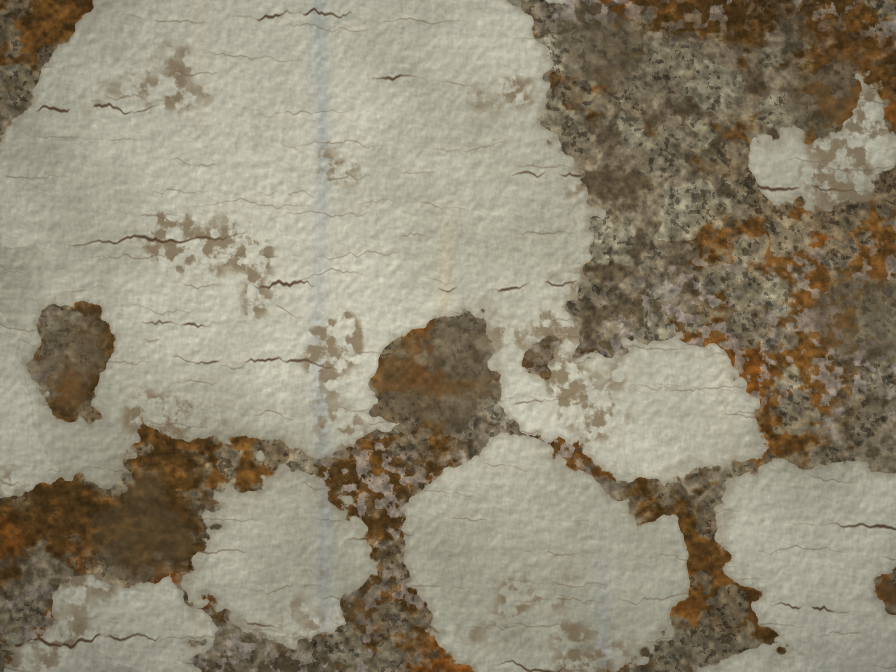
Write a WebGL 2 fragment shader that draws this texture.

```glsl
#version 300 es
precision highp float;
// Weathered bark: pale lichen plates with fissures over rusty, crusted ground.
uniform vec2 u_resolution;
out vec4 fragColor;

const vec3 PALE = vec3(0.74, 0.73, 0.655), PALE_SHADE = vec3(0.58, 0.57, 0.495);
const vec3 CRUST = vec3(0.48, 0.435, 0.35), UMBER = vec3(0.34, 0.295, 0.22);
const vec3 RUST = vec3(0.45, 0.31, 0.15), DARK_RUST = vec3(0.29, 0.21, 0.105);

float hash(vec2 p) { return fract(sin(dot(p, vec2(127.1, 311.7))) * 43758.5453); }
vec2 hash2(vec2 p) { return vec2(hash(p), hash(p + 37.3)); }

float noise(vec2 p) {
  vec2 i = floor(p), f = fract(p);
  f = f * f * (3.0 - 2.0 * f);
  return mix(mix(hash(i), hash(i + vec2(1, 0)), f.x),
             mix(hash(i + vec2(0, 1)), hash(i + vec2(1, 1)), f.x), f.y);
}

float fbm(vec2 p) {
  float sum = 0.0, amp = 0.516;
  for (int i = 0; i < 5; i++, amp *= 0.5) {
    sum += amp * noise(p);
    p = mat2(1.6, 1.2, -1.2, 1.6) * p + 7.1;
  }
  return sum;
}

vec2 warp(vec2 p, float freq, float amp) {
  return amp * (vec2(noise(p * freq), noise(p * freq + 53.7)) - 0.5);
}

// Scattered rounded plates: x = signed distance, y = random tint of the nearest
vec2 plates(vec2 p, float cell, vec2 radii, float density, float seed) {
  vec2 best = vec2(1.0, 0.5);
  for (int k = 0; k < 9; k++) {
    vec2 id = floor(p / cell) + vec2(k % 3, k / 3) - 1.0, key = id + seed;
    if (hash(key + 9.4) > density) continue;
    vec2 q = p - (id + 0.15 + 0.7 * hash2(key)) * cell;
    q.x *= mix(0.8, 1.2, hash(key + 4.2));
    float d = length(q) - cell * mix(radii.x, radii.y, hash(key + 2.6));
    if (d < best.x) best = vec2(d, hash(key + 6.8));
  }
  return best;
}

// Tapered, broken, nearly horizontal fissures
float fissures(vec2 p, vec2 cell, float width, float soft, float seed) {
  float cover = 0.0;
  for (int k = 0; k < 9; k++) {
    vec2 id = floor(p / cell) + vec2(k % 3, k / 3) - 1.0, key = id + seed;
    vec2 q = p - (id + hash2(key)) * cell;
    float row = 91.0 * hash(key + 3.1);
    float t = q.x / (cell.x * mix(0.12, 0.65, hash(key + 5.7)));
    float taper = max(0.0, 1.0 - t * t);
    q.y += 0.12 * q.x * (hash(key + 8.3) - 0.3) + 0.016 * noise(vec2(p.x * 20.0, row));
    q.y += 0.009 * noise(vec2(p.x * 75.0, row)) + 0.004 * noise(vec2(p.x * 190.0, row));
    float gap = noise(vec2(p.x * 45.0, row + 5.0));
    float line = 1.0 - smoothstep(-soft, soft, abs(q.y) - width * taper * (0.3 + gap));
    line *= sqrt(taper) * smoothstep(0.12, 0.45, gap);
    cover = max(cover, line * step(0.3, hash(key + 1.9)));
  }
  return cover;
}

// Blue-grey and cream runs down the plates
vec3 streaks(vec3 color, vec2 p) {
  for (float k = 0.0; k < 7.0; k++) {
    float h = hash(vec2(k, 4.7));
    float x = p.x - 0.08 - 0.19 * k - 0.09 * h - 0.07 * p.y * (h - 0.2) + 0.02 * noise(vec2(p.y * 4.0, k));
    float run = exp(-x * x / 0.00011) * smoothstep(0.35, 0.75, noise(vec2(k * 7.3, p.y * 3.5)));
    color = mix(color, mod(k, 2.0) < 0.5 ? vec3(0.59, 0.61, 0.62) : vec3(0.76, 0.70, 0.57), 0.5 * run);
  }
  return color;
}

vec3 ground(vec2 p, float margin, float soft) {
  float broad = fbm(p * 5.0 + 3.0), grit = fbm(p * vec2(48.0, 75.0));
  vec3 color = mix(DARK_RUST, RUST, smoothstep(0.36, 0.62, 0.6 * grit + 0.4 * broad));
  color = mix(color, vec3(0.52, 0.29, 0.10), 0.5 * smoothstep(0.54, 0.7, fbm(p * 9.0 + 20.0)));
  vec3 bark = mix(UMBER, CRUST, smoothstep(0.42, 0.58, fbm(p * 33.0 + 8.0)));
  color = mix(color, bark, smoothstep(0.47, 0.56, 0.75 * fbm(p * 7.0 + 41.0) + 0.25 * grit));
  // Grey-violet powder in broken drifts
  float drift = smoothstep(0.42, 0.6, fbm(p * 4.0 + 65.0));
  color = mix(color, vec3(0.56, 0.52, 0.48), 0.8 * drift * smoothstep(0.48, 0.6, fbm(p * 80.0 + 12.0)));
  // Small olive rosettes, thicker beside the plates
  vec2 rosette = plates(p + warp(p, 45.0, 0.03) + warp(p, 130.0, 0.012), 0.06, vec2(0.2, 0.65), 0.8, 31.0);
  float spread = smoothstep(0.36, 0.52, broad + 0.16 * (1.0 - smoothstep(0.0, 0.07, margin)));
  float cover = (1.0 - smoothstep(-2.0 * soft, 2.0 * soft, rosette.x)) * spread;
  vec3 crust = mix(CRUST * 0.9, vec3(0.57, 0.55, 0.46), rosette.y * rosette.y);
  crust *= (0.8 + 0.4 * grit) * (1.0 - 0.4 * smoothstep(0.56, 0.68, fbm(p * 130.0)));
  return mix(color, crust, 0.8 * cover) * (0.56 + 0.9 * fbm(p * 120.0));
}

void main() {
  vec2 p = gl_FragCoord.xy / u_resolution.y;
  float soft = max(0.002, 1.0 / u_resolution.y);
  vec2 q = p + warp(p, 7.0, 0.08) + warp(p, 22.0, 0.04) + warp(p, 70.0, 0.016);
  // Plate outline: one broad mass, scattered plates, a bare belt and holes
  vec2 plate = plates(q, 0.31, vec2(0.32, 0.62), 0.85, 12.0);
  float mass = (length((q - vec2(0.46, 0.72)) / vec2(0.44, 0.41)) - 1.0) * 0.4;
  vec2 belt = (q - vec2(1.07, 0.74)) / vec2(0.17, 0.32);
  float edge = min(plate.x, mass) + 0.2 * exp(-dot(belt, belt));
  float hole = plates(q, 0.36, vec2(0.09, 0.27), 0.6, 57.0).x;
  edge = max(edge, -hole) + 0.022 * (fbm(p * 65.0) - 0.45);
  vec3 bare = ground(p, edge, soft);
  bare = mix(bare, UMBER * (0.65 + 0.8 * fbm(p * 80.0)), 0.5 * smoothstep(0.01, -0.02, hole));
  // Chalky plate surface with fine relief and stains
  float tint = mix(plate.y, 0.3, smoothstep(0.02, -0.06, mass));
  vec3 pale = mix(PALE, PALE_SHADE, clamp(0.5 * tint + 1.8 * (fbm(p * 6.0 + 80.0) - 0.5), 0.0, 1.0));
  pale = streaks(pale, p);
  pale *= 1.0 + 0.24 * (fbm(p * 110.0) - fbm(p * 110.0 + vec2(-0.35, 0.45)));
  pale *= 0.88 + 0.12 * fbm(p * vec2(25.0, 110.0)) + 0.12 * fbm(p * 150.0 + 9.0);
  float stain = smoothstep(0.6, 0.72, fbm(p * 8.0 + 33.0)) * smoothstep(0.4, 0.62, fbm(p * 75.0));
  pale = mix(pale, CRUST * vec3(0.98, 0.92, 0.85), 0.75 * stain);
  pale = mix(pale, CRUST, 0.35 * smoothstep(-0.016, 0.0, edge));
  pale = mix(pale, vec3(0.40, 0.33, 0.25), 0.55 * fissures(p, vec2(0.15, 0.045), 0.0007, soft, 71.0));
  pale = mix(pale, vec3(0.31, 0.23, 0.16), 0.9 * fissures(p, vec2(0.34, 0.12), 0.0022, soft, 23.0));
  vec2 c = gl_FragCoord.xy / u_resolution - vec2(0.52, 0.56);
  fragColor = vec4(mix(pale, bare, smoothstep(-soft, soft, edge)) * (1.04 - 0.5 * dot(c, c)), 1.0);
}
```
